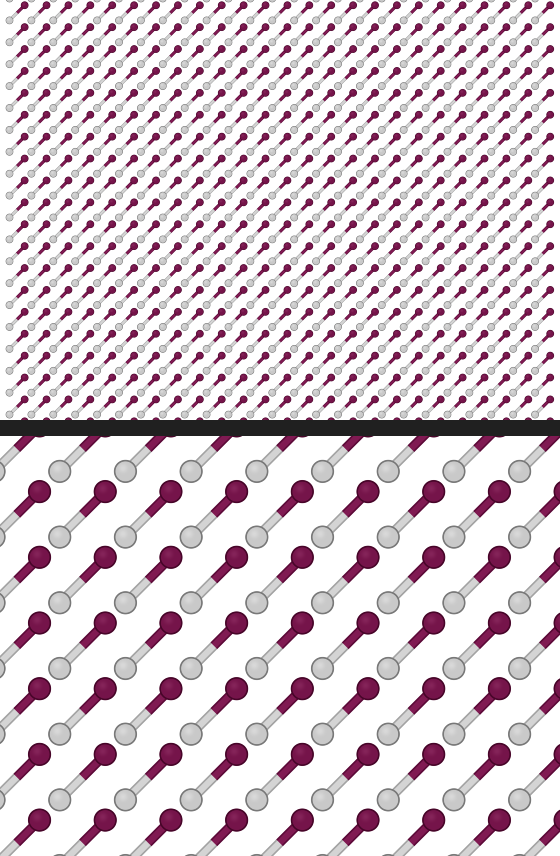
Top: the whole. Bottom: its middle third, enlarged.
This pattern is drawn by a WebGL 2 fragment shader. Its source:

```glsl
#version 300 es
precision highp float;
// Grid of slanted two-tone rods, each joining a grey ball to a plum ball, on white.

uniform vec2 u_resolution;
out vec4 fragColor;

// Lengths are fractions of the canvas height.
const float PERIOD = 0.05214;
const float COLUMNS = 25.0;
const vec2 FIRST_BALL = vec2(0.0226, 0.0129);
const vec2 ROD = vec2(0.0361, 0.0361);
const float BALL_RADIUS = 0.0092;
const float ROD_HALF_WIDTH = 0.0038;
const float OUTLINE = 0.0013;
const vec2 LIGHT_DIR = vec2(-0.6, 0.8);

const vec3 PAPER = vec3(1.0);
const vec3 GREY = vec3(0.79);
const vec3 GREY_EDGE = vec3(0.47);
const vec3 GREY_ROD = vec3(0.83);
const vec3 GREY_ROD_EDGE = vec3(0.64);
const vec3 PLUM = vec3(0.46, 0.08, 0.29);
const vec3 PLUM_EDGE = vec3(0.28, 0.02, 0.16);
const vec3 PLUM_ROD = vec3(0.50, 0.10, 0.32);
const vec3 PLUM_ROD_EDGE = vec3(0.36, 0.04, 0.22);

// Coverage of a shape from its signed distance.
float fill(float dist, float pixel) {
    return smoothstep(0.6 * pixel, -0.6 * pixel, dist);
}

// Shaded disc with a dark rim and a soft highlight.
vec3 paintBall(vec3 base, vec2 q, vec3 body, vec3 rim, float pixel) {
    float dist = length(q) - BALL_RADIUS;
    float glow = 1.0 - smoothstep(0.0, 0.6, length(q / BALL_RADIUS - 0.35 * LIGHT_DIR));
    vec3 shade = body + 0.06 * glow;
    shade = mix(rim, shade, fill(dist + OUTLINE, pixel));
    return mix(base, shade, fill(dist, pixel));
}

// Rod from the origin to ROD, changing colour halfway.
vec3 paintRod(vec3 base, vec2 q, float pixel) {
    float len = length(ROD);
    vec2 axis = ROD / len;
    float along = dot(q, axis);
    float across = abs(dot(q, vec2(-axis.y, axis.x)));
    float dist = max(across - ROD_HALF_WIDTH, abs(along - 0.5 * len) - 0.5 * len);
    float plumPart = fill(0.5 * len - along, pixel);
    float core = fill(across - ROD_HALF_WIDTH + OUTLINE, pixel);
    vec3 greyShade = mix(GREY_ROD_EDGE, GREY_ROD, core);
    vec3 plumShade = mix(PLUM_ROD_EDGE, PLUM_ROD, core);
    return mix(base, mix(greyShade, plumShade, plumPart), fill(dist, pixel));
}

void main() {
    vec2 p = gl_FragCoord.xy / u_resolution.y;
    float pixel = 1.0 / u_resolution.y;
    vec2 cell = floor((p - FIRST_BALL) / PERIOD);
    vec3 color = PAPER;

    // Parts of a motif can reach into the neighbouring cells.
    for (int j = -1; j <= 1; j++) {
        for (int i = -1; i <= 1; i++) {
            vec2 id = cell + vec2(i, j);
            if (id.x < 0.0 || id.x >= COLUMNS) continue;
            vec2 q = p - FIRST_BALL - id * PERIOD;
            color = paintRod(color, q, pixel);
            color = paintBall(color, q, GREY, GREY_EDGE, pixel);
            color = paintBall(color, q - ROD, PLUM, PLUM_EDGE, pixel);
        }
    }
    fragColor = vec4(color, 1.0);
}
```
